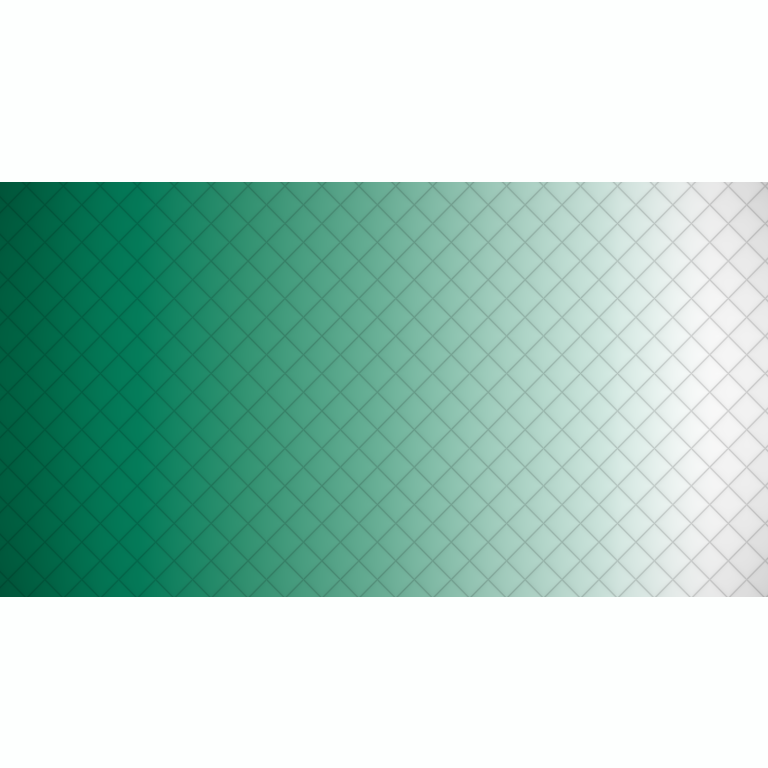
Reproduce this background procedurally as a Shadertoy shader.

```glsl
// Horizontal ramp from deep green to white
vec3 greenRamp(float x) {
    vec3 color = mix(vec3(0.0, 0.405, 0.275), vec3(0.015, 0.49, 0.355), smoothstep(0.0, 0.19, x));
    color = mix(color, vec3(0.20, 0.58, 0.45), clamp((x - 0.18) / 0.14, 0.0, 1.0));
    color = mix(color, vec3(0.41, 0.69, 0.59), clamp((x - 0.32) / 0.17, 0.0, 1.0));
    color = mix(color, vec3(0.64, 0.81, 0.75), clamp((x - 0.49) / 0.16, 0.0, 1.0));
    color = mix(color, vec3(0.84, 0.92, 0.895), clamp((x - 0.65) / 0.16, 0.0, 1.0));
    return mix(color, vec3(1.0), smoothstep(0.78, 0.94, x));
}

// Distance to the nearest seam of each diagonal family
vec2 seamDistance(vec2 lattice) {
    return abs(fract(lattice + 0.5) - 0.5) * 0.0343;
}

void mainImage(out vec4 fragColor, in vec2 fragCoord) {
    vec2 uv = fragCoord / iResolution.xy;
    float pixel = 1.0 / iResolution.y;

    // Diamond lattice
    vec2 grid = (uv - vec2(0.3229, 0.6113)) / vec2(0.0481, 0.0488);
    vec2 lattice = vec2(grid.x + grid.y, grid.x - grid.y);
    vec2 seam = seamDistance(lattice);
    vec2 cell = fract(lattice) - 0.5;

    // Gentle slope of light across each tile
    vec3 color = greenRamp(uv.x);
    color *= 1.0 + 0.018 * (cell.x + cell.y);

    // Thin seams inside soft grooves
    vec2 line = 1.0 - smoothstep(vec2(0.0), vec2(0.0012 + 0.5 * pixel), seam);
    vec2 groove = exp(-seam / 0.0028);
    color *= 1.0 - 0.11 * max(line.x, line.y) - 0.05 * max(groove.x, groove.y);

    // Darkened ends and corners
    vec2 p = abs((uv - vec2(0.5, 0.493)) / vec2(0.5, 0.27));
    float ends = pow(p.x, 6.0);
    color *= 1.0 - 0.07 * ends - (0.03 + 0.08 * ends) * p.y * p.y;

    // Panel across a plain white field
    float edge = abs(uv.y - 0.4928) - 0.2702;
    float panel = 1.0 - smoothstep(-0.5 * pixel, 0.5 * pixel, edge);
    fragColor = vec4(mix(vec3(0.992, 1.0, 0.998), color, panel), 1.0);
}
```
